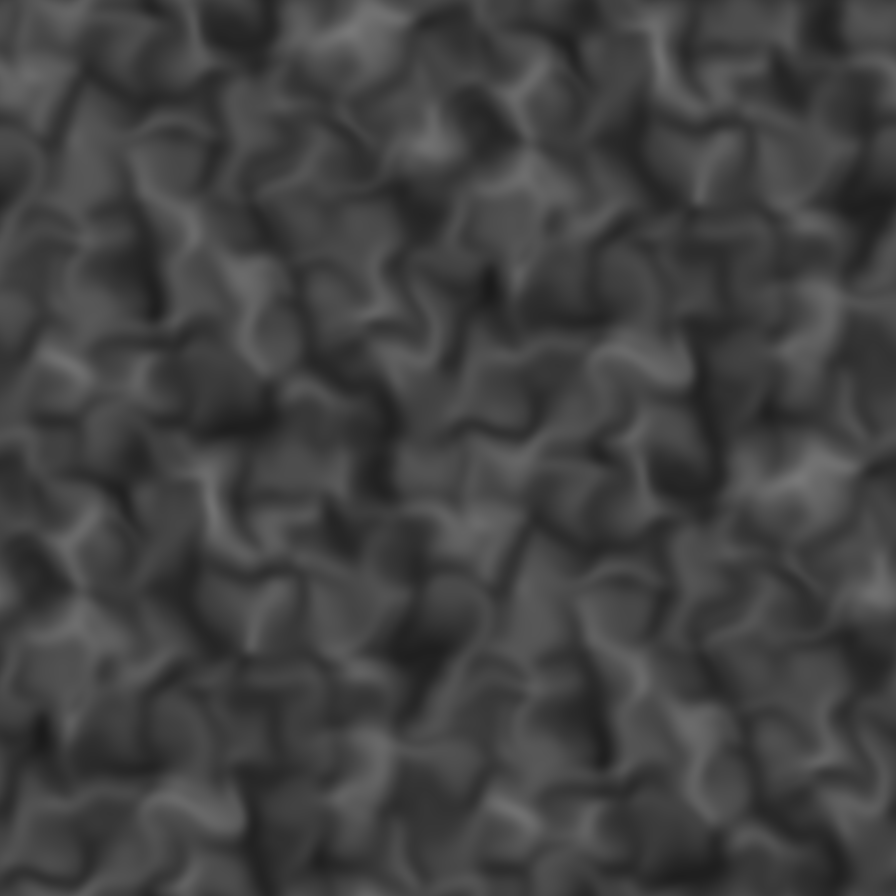
Reproduce this texture procedurally as a three.js fragment shader.

```glsl
varying vec2 vUv;

#define COARSE_CELLS 8.0
#define FINE_CELLS 16.0
#define COARSE_WEIGHT 0.6
#define FINE_WEIGHT 1.0
#define WARP 0.85
#define BASE_GREY 0.254
#define CONTRAST 0.235
#define SKEW 0.2

// Sine-free hash to a unit gradient
vec2 gradient(vec2 cell, float seed) {
  vec3 h = fract((cell.xyx + seed) * vec3(0.1031, 0.1030, 0.0973));
  h += dot(h, h.yzx + 33.33);
  return normalize(fract((h.xx + h.yz) * h.zy) * 2.0 - 0.999);
}

// Wraps the lattice, repeating it in a half-drop layout (cells must be even)
vec2 wrapCell(vec2 cell, float cells) {
  float halfCells = 0.5 * cells;
  float row = floor((cell.y + 0.5) / halfCells);
  cell -= row * halfCells;
  cell.x -= cells * floor((cell.x + 0.5) / cells);
  return cell;
}

float corner(vec2 cell, vec2 offset, vec2 f, float cells, float seed) {
  return dot(gradient(wrapCell(cell + offset, cells), seed), f - offset);
}

// Tiling gradient noise, centred on zero
float noise(vec2 uv, float cells, float seed) {
  vec2 p = uv * cells;
  vec2 cell = floor(p);
  vec2 f = p - cell;
  vec2 blend = f * f * f * (f * (f * 6.0 - 15.0) + 10.0);
  float bottom = mix(corner(cell, vec2(0.0, 0.0), f, cells, seed),
                     corner(cell, vec2(1.0, 0.0), f, cells, seed), blend.x);
  float top = mix(corner(cell, vec2(0.0, 1.0), f, cells, seed),
                  corner(cell, vec2(1.0, 1.0), f, cells, seed), blend.x);
  return mix(bottom, top, blend.y);
}

void main() {
  // Bend the domain to form creases, crescents and rings
  vec2 bend = vec2(noise(vUv, FINE_CELLS, 17.0), noise(vUv, FINE_CELLS, 53.0));
  vec2 uv = vUv + bend * WARP / FINE_CELLS;

  // Broad patches plus small smooth blobs
  float height = COARSE_WEIGHT * noise(uv, COARSE_CELLS, 91.0)
               + FINE_WEIGHT * noise(uv, FINE_CELLS, 137.0);

  float grey = BASE_GREY + CONTRAST * height * (1.0 + SKEW * height);
  gl_FragColor = vec4(vec3(grey), 1.0);
}
```
